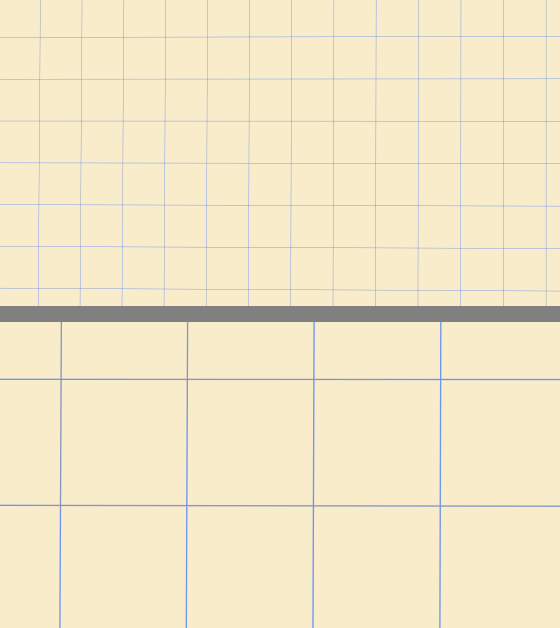
Top: the whole. Bottom: its middle third, enlarged.
A WebGL 1 fragment shader for this pattern:

```glsl
precision highp float;
// Cream graph paper ruled with hairline blue squares, seen very slightly askew.

uniform vec2 u_resolution;

float hash(vec2 p) {
    vec3 q = fract(vec3(p.xyx) * 0.1031);
    q += dot(q, q.yzx + 33.33);
    return fract((q.x + q.y) * q.z);
}

// Share of a pixel covered by a line, all lengths in canvas widths
float lineCoverage(float dist, float width, float pixel) {
    float near = max(dist - 0.5 * pixel, -0.5 * width);
    float far = min(dist + 0.5 * pixel, 0.5 * width);
    return clamp((far - near) / pixel, 0.0, 1.0);
}

// Ink drifts between clear blue and greyer blue along each line
vec3 inkColor(float line, float along, float seed) {
    float fade = hash(vec2(line + seed, floor(along * 0.5 + line * 0.37) + 20.0));
    return mix(vec3(0.42, 0.58, 0.96), vec3(0.53, 0.59, 0.76), smoothstep(0.45, 0.75, fade));
}

void main() {
    vec2 uv = gl_FragCoord.xy / u_resolution;
    uv.y = 1.0 - uv.y;
    float aspect = u_resolution.y / u_resolution.x;
    float pixel = 1.0 / u_resolution.x;

    // First and last rulings tilt a little, so the squares widen to the lower right
    vec2 first = vec2(0.0721 - 0.0039 * uv.y, 0.1224 - 0.0036 * uv.x);
    vec2 last = vec2(0.9752, 0.9417 + 0.0095 * uv.x);
    vec2 t = (uv - first) / (last - first);
    t.x += 0.012 * t.x * (1.0 - t.x);
    vec2 grid = t * vec2(12.0, 6.0);

    // Signed distance to the nearest vertical and horizontal ruling
    vec2 line = floor(grid + 0.5);
    vec2 spacing = (last - first) / vec2(12.0, 6.0) * vec2(1.0, aspect);
    vec2 dist = (grid - line) * spacing;

    float vertical = lineCoverage(dist.x, 0.0008, pixel);
    float horizontal = lineCoverage(dist.y, 0.0008, pixel);

    // Paper, then both sets of rulings
    vec3 color = vec3(0.976, 0.925, 0.798);
    color = mix(color, inkColor(line.x, grid.y, 10.0), vertical);
    color = mix(color, inkColor(line.y, grid.x, 50.0), horizontal);
    gl_FragColor = vec4(color, 1.0);
}
```
